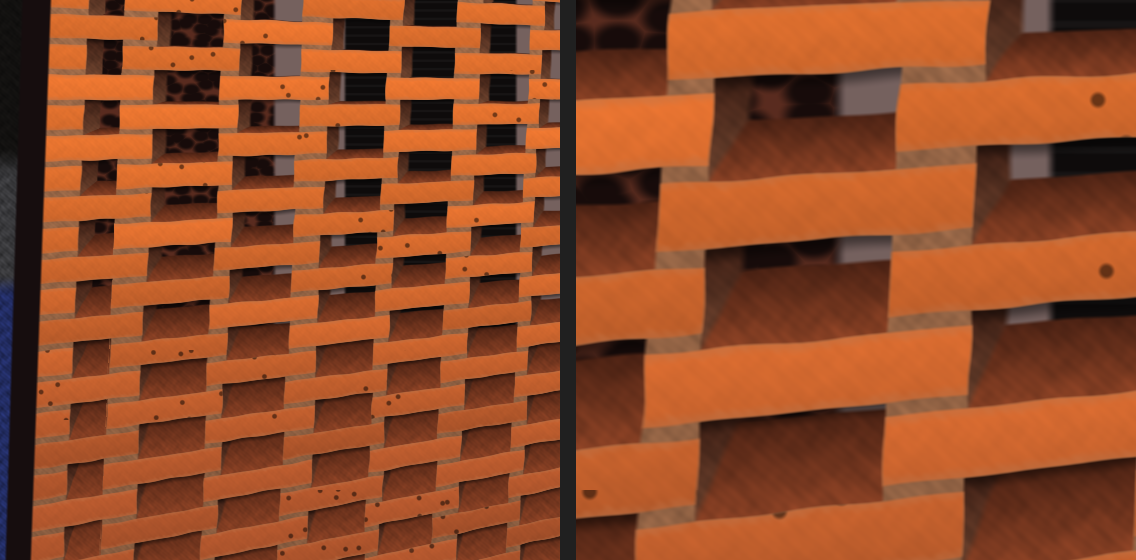
Left: the whole. Right: its middle third, enlarged.
A three.js fragment shader for this pattern:

```glsl
// Perforated terracotta brick screen in receding perspective, with deep openings and a dark side post.
varying vec2 vUv;

float hash(vec2 p) {
  return fract(sin(dot(p, vec2(127.1, 311.7))) * 4375.85);
}

// Distance to the nearest scattered cell point
float cellular(vec2 p) {
  vec2 cell = floor(p);
  float nearest = 2.0;
  for (int j = -1; j <= 1; j++)
    for (int i = -1; i <= 1; i++) {
      vec2 c = cell + vec2(float(i), float(j));
      vec2 point = c + vec2(hash(c), hash(c + 17.3));
      nearest = min(nearest, length(p - point));
    }
  return nearest;
}

// Layered sines, about -1 to 1
float ripple(vec2 p) {
  return (sin(p.x + 1.7 * sin(p.y * 0.8)) + sin(p.y * 1.6 + 2.0 * sin(p.x * 0.7))
    + sin(p.x * 2.3 - p.y * 1.9)) / 3.0;
}

// Opening of one course: x = offset from its centre, y = half width
vec2 opening(float u, float course) {
  float odd = mod(course, 2.0);
  if (odd > 0.5 && u < -0.318) return vec2(u + 0.41, 0.092);
  float shifted = u - mix(0.54, 0.0, odd);
  float wear = 0.02 * (hash(vec2(floor(shifted), course)) - 0.5);
  return vec2(fract(shifted) - 0.5 + wear, 0.182);
}

float openingMask(vec2 gap) {
  return smoothstep(-0.006, 0.006, gap.y - abs(gap.x));
}

// Room seen through the openings
vec3 backdrop(vec2 p) {
  float clutter = cellular(p * vec2(38.0, 55.0));
  vec3 rubble = mix(vec3(0.09, 0.045, 0.04), vec3(0.35, 0.17, 0.12), smoothstep(0.35, 0.8, clutter));
  vec3 dark = vec3(0.055, 0.045, 0.045) + 0.035 * smoothstep(0.3, 1.0, sin(p.y * 420.0));
  vec3 col = mix(rubble, dark, smoothstep(0.54, 0.56, p.x));
  float pale = smoothstep(0.485, 0.495, p.x) * (1.0 - smoothstep(0.612, 0.62, p.x));
  pale = max(pale, smoothstep(0.918, 0.926, p.x));
  return mix(col, vec3(0.46, 0.38, 0.37), pale);
}

// Interior of an opening: t runs left to right, h from bottom to top
vec3 interior(vec2 p, float t, float h, float sideWidth, float grain) {
  float depth = max((p.y - 0.13) / 0.48, 0.03);
  vec3 floorCol = mix(vec3(0.53, 0.25, 0.14), vec3(0.29, 0.13, 0.075), clamp(h / depth, 0.0, 1.0));
  floorCol *= 1.0 + 0.12 * grain;
  vec3 col = mix(floorCol, backdrop(p), smoothstep(-0.03, 0.03, h - depth));
  float sideEdge = sideWidth * min(1.0, h / depth);
  vec3 side = mix(vec3(0.42, 0.26, 0.18), vec3(0.24, 0.12, 0.08), h) * (1.0 + 0.15 * grain);
  col = mix(col, side, 1.0 - smoothstep(sideEdge - 0.03, sideEdge + 0.03, t));
  return col * (1.0 - 0.45 * smoothstep(0.82, 1.0, h));
}

void main() {
  vec2 p = vec2(vUv.x, 1.0 - vUv.y);

  // Receding wall coordinates: u in brick pitches, v in courses
  vec2 q = p + 0.0012 * vec2(ripple(p * 60.0), ripple(p.yx * 45.0 + 4.0));
  float lean = q.x + 0.046 * (q.y - 0.078);
  float u = 1.3086 / (0.1117 - 0.025 * lean) - 12.64;
  float v = 2.0 * ((q.y - 0.1732) / (0.1117 - 0.025 * q.x) + 1.16);
  float course = floor(v + 0.5);
  float across = v - course;
  float odd = mod(course, 2.0);
  vec2 brickId = vec2(floor(u - mix(0.54, 0.0, odd) + 0.5), course);
  float tone = hash(brickId + 5.0);

  // Masks
  float neighbour = course + (across < 0.0 ? -1.0 : 1.0);
  vec2 ownGap = opening(u, course);
  vec2 nextGap = opening(u, neighbour);
  float own = openingMask(ownGap);
  float halfHeight = 0.405 + 0.03 * (tone - 0.5);
  float body = 1.0 - smoothstep(halfHeight - 0.025, halfHeight + 0.025, abs(across));
  float hole = max(own, openingMask(nextGap) * (1.0 - body));
  float brick = body * (1.0 - own);

  // Mortar
  float grain = 0.6 * ripple(p * 170.0) + 0.4 * ripple(p.yx * 390.0 + 2.0);
  vec3 col = vec3(0.62, 0.42, 0.29) * (1.0 + 0.12 * grain) * (1.0 - 0.15 * p.y);

  // Openings
  bool inOwn = ownGap.y - abs(ownGap.x) > nextGap.y - abs(nextGap.x);
  vec2 gap = inOwn ? ownGap : nextGap;
  float height = (0.6 - v + (inOwn ? course : neighbour)) / 1.2;
  float sideWidth = gap.y < 0.1 ? 0.45 : 0.2;
  col = mix(col, interior(p, 0.5 + 0.5 * gap.x / gap.y, height, sideWidth, grain), hole);

  // Brick faces: light falloff, firing tone, pale worn rims and dark pits
  vec3 clay = mix(vec3(0.88, 0.44, 0.18), vec3(0.67, 0.325, 0.17), smoothstep(0.2, 1.0, p.y));
  clay *= 0.95 + 0.1 * tone + 0.035 * grain - 0.1 * across;
  float rim = smoothstep(0.27, 0.41, abs(across) + 0.05 * grain);
  clay = mix(clay, vec3(0.72, 0.45, 0.29), 0.4 * rim);
  float pit = 1.0 - smoothstep(0.06, 0.14, cellular(p * 24.0));
  clay *= 1.0 - 0.5 * pit * step(0.8, hash(floor(p * 8.0)));
  col = mix(col, clay, brick);

  // Side post and the strip beyond it
  col = mix(vec3(0.085, 0.05, 0.055), col, smoothstep(-0.003, 0.003, p.x - 0.091 + 0.036 * p.y));
  vec3 beyond = mix(vec3(0.07, 0.065, 0.06), vec3(0.22, 0.22, 0.23), smoothstep(0.26, 0.32, p.y));
  beyond = mix(beyond, vec3(0.13, 0.17, 0.38), smoothstep(0.49, 0.53, p.y)) * (1.0 + 0.3 * grain);
  col = mix(beyond, col, smoothstep(-0.003, 0.003, p.x - 0.04 + 0.03 * p.y));
  gl_FragColor = vec4(col, 1.0);
}
```
